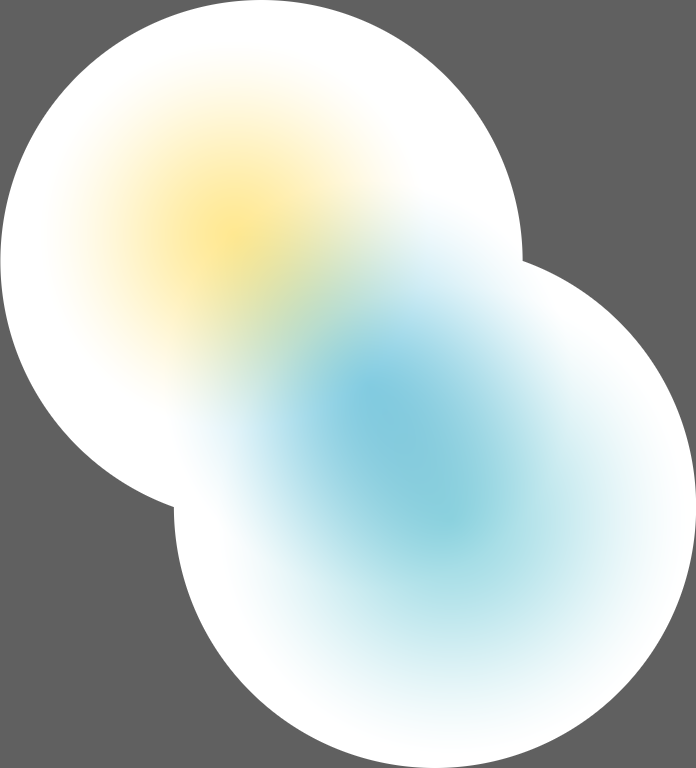
Write a Shadertoy shader that draws this background.

```glsl
// Two overlapping white discs on grey, tinted by soft yellow, blue and teal glows.
// The discs are a union of circle distances; each glow is a radial falloff
// multiplied over the white, so overlapping tints mix like inks.

// Lengths are in canvas heights, origin at the lower left
const vec2 UPPER_DISC = vec2(0.3405, 0.660);
const vec2 LOWER_DISC = vec2(0.5664, 0.340);
const float DISC_RADIUS = 0.340;

const vec2 YELLOW_CENTER = vec2(0.305, 0.694);
const vec2 BLUE_CENTER = vec2(0.479, 0.499);
const vec2 TEAL_CENTER = vec2(0.5885, 0.323);
const float YELLOW_RADIUS = 0.254;
const float BLUE_RADIUS = 0.267;
const float TEAL_RADIUS = 0.306;
const float GLOW_SOFTNESS = 0.5; // 0 = linear cone, 1 = smoothstep

const vec3 BACKGROUND = vec3(0.376);
const vec3 DISC_WHITE = vec3(1.0);
const vec3 YELLOW_TINT = vec3(1.0, 0.91, 0.57);
const vec3 BLUE_TINT = vec3(0.58, 0.835, 0.91);
const vec3 TEAL_TINT = vec3(0.59, 0.845, 0.885);

float circleDistance(vec2 p, vec2 center, float radius) {
    return length(p - center) - radius;
}

// Multiplier that fades from the tint at the center to white at the radius
vec3 glow(vec2 p, vec2 center, float radius, vec3 tint) {
    float cone = clamp(1.0 - length(p - center) / radius, 0.0, 1.0);
    float strength = mix(cone, smoothstep(0.0, 1.0, cone), GLOW_SOFTNESS);
    return mix(vec3(1.0), tint, strength);
}

void mainImage(out vec4 fragColor, in vec2 fragCoord) {
    vec2 p = fragCoord / iResolution.y;
    float pixel = 1.0 / iResolution.y;

    // Tinted surface of the discs
    vec3 surface = DISC_WHITE
        * glow(p, YELLOW_CENTER, YELLOW_RADIUS, YELLOW_TINT)
        * glow(p, BLUE_CENTER, BLUE_RADIUS, BLUE_TINT)
        * glow(p, TEAL_CENTER, TEAL_RADIUS, TEAL_TINT);

    // Union of the two discs with a one pixel smooth edge
    float edge = min(circleDistance(p, UPPER_DISC, DISC_RADIUS),
                     circleDistance(p, LOWER_DISC, DISC_RADIUS));
    float coverage = clamp(0.5 - edge / pixel, 0.0, 1.0);

    fragColor = vec4(mix(BACKGROUND, surface, coverage), 1.0);
}
```
